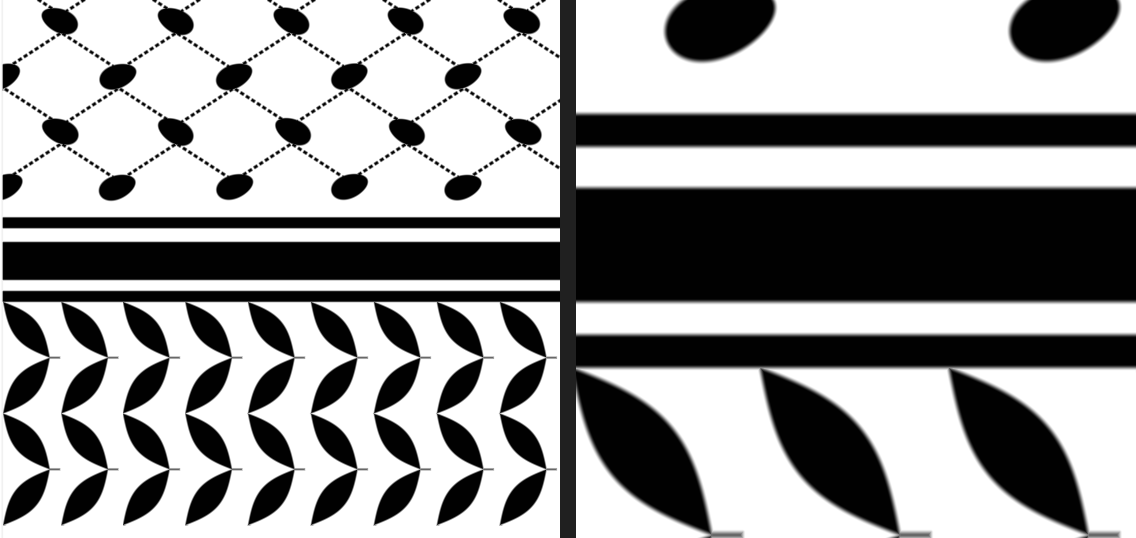
Left: the whole. Right: its middle third, enlarged.
This pattern is drawn by a WebGL 1 fragment shader. Its source:

```glsl
precision highp float;
uniform vec2 u_resolution;

// Lengths are in percent of the canvas width, y runs down from the top.
#define SOFT 0.2
#define NET_PITCH vec2(20.55, 9.9)
#define NET_START vec2(10.95, 3.65)
#define OVAL vec2(3.4, 2.1)
#define DASH_PITCH 1.17
#define DASH_HALF vec2(0.36, 0.26)
#define LEAF_START vec2(0.56, 53.9)
#define LEAF_SIZE vec2(8.33, 9.97)
#define LEAF_PITCH 11.09
#define LEAF_BULGE 2.28
#define LEAF_DRIFT 0.78
#define PI 3.14159265

float hash(vec2 p) {
  return fract(sin(dot(p, vec2(127.1, 311.7))) * 43758.5453);
}

float coverage(float d) {
  float s = max(SOFT, 70.0 / u_resolution.x);
  return 1.0 - smoothstep(-s, s, d);
}

float box(vec2 p, vec2 halfSize) {
  vec2 q = abs(p) - halfSize;
  return length(max(q, 0.0)) + min(max(q.x, q.y), 0.0);
}

// Tilted egg, slightly fatter towards one end
float oval(vec2 p, float angle, float fatEnd) {
  float c = cos(angle), s = sin(angle);
  p = vec2(c * p.x + s * p.y, c * p.y - s * p.x);
  p.y /= 1.0 + 0.12 * fatEnd * clamp(p.x / OVAL.x, -1.0, 1.0);
  vec2 q = p / OVAL;
  float k = length(q);
  return k * (k - 1.0) / max(length(q / OVAL), 0.001);
}

// Dashed strand from the foot of an oval to the next row
float strand(vec2 p) {
  vec2 foot = vec2(0.0, 2.2);
  vec2 span = vec2(0.5 * NET_PITCH.x, NET_PITCH.y - 1.05) - foot;
  float len = length(span);
  vec2 dir = span / len;
  vec2 q = p - foot;
  float along = dot(q, dir);
  float across = dir.x * q.y - dir.y * q.x;
  float local = mod(along, DASH_PITCH) - 0.5 * DASH_PITCH;
  float dash = box(vec2(local, across), DASH_HALF - 0.12) - 0.12;
  return max(dash, abs(along - 0.5 * len) - 0.5 * len);
}

float net(vec2 p) {
  float ink = 0.0;
  for (int i = -1; i < 4; i++) {
    float row = float(i);
    float odd = mod(row, 2.0);
    vec2 q = p - NET_START - vec2(0.5 * odd * NET_PITCH.x, row * NET_PITCH.y);
    float column = floor(q.x / NET_PITCH.x + 0.5);
    q.x -= column * NET_PITCH.x;
    vec2 id = vec2(column, row);
    vec2 shift = vec2(hash(id), hash(id + 17.0)) - 0.5;
    float tilt = mix(0.44, -0.38, odd) + 0.12 * (hash(id + 31.0) - 0.5);
    ink = max(ink, coverage(oval(q - shift * vec2(0.6, 0.2), tilt, 1.0 - 2.0 * odd)));
    if (i < 3) ink = max(ink, coverage(strand(vec2(abs(q.x), q.y))));
  }
  return ink;
}

float stripe(float y, float centre, float halfWidth) {
  return coverage(abs(y - centre) - halfWidth);
}

// Leaf with pointed tips at the origin and at LEAF_SIZE
float leaf(vec2 p) {
  float len = length(LEAF_SIZE);
  vec2 dir = LEAF_SIZE / len;
  float t = dot(p, dir) / len;
  float across = abs(p.x * dir.y - p.y * dir.x);
  float a = PI * clamp(t, 0.0, 1.0);
  float slope = LEAF_BULGE * PI / len * cos(a);
  float side = (across - LEAF_BULGE * sin(a)) / sqrt(1.0 + slope * slope);
  return max(side, max(-t, t - 1.0) * len);
}

// Zigzag columns of leaves, unevenly spaced, with thin grey stalks
float leaves(vec2 p) {
  vec2 q = p - LEAF_START;
  float column = floor((q.x + LEAF_DRIFT) / LEAF_PITCH);
  q.x -= column * LEAF_PITCH;
  q.x += LEAF_DRIFT * sin(1.1 * sqrt(max(column, 0.0)));
  float h = LEAF_SIZE.y;
  float outside = abs(q.y - 2.0 * h) - 2.0 * h;
  q.y = h - abs(mod(q.y, 2.0 * h) - h);
  float blade = coverage(max(leaf(q), outside));
  float stalk = coverage(max(box(q - vec2(9.2, h), vec2(0.95, 0.16)), outside));
  return max(blade, 0.65 * stalk);
}

void main() {
  vec2 p = vec2(gl_FragCoord.x, u_resolution.y - gl_FragCoord.y) * 100.0 / u_resolution.x;
  float ink = max(net(p), leaves(p));
  ink = max(ink, stripe(p.y, 39.78, 0.98));
  ink = max(ink, stripe(p.y, 46.6, 3.4));
  ink = max(ink, stripe(p.y, 52.93, 0.98));

  // Blank left margin with a faint rule
  ink *= smoothstep(0.3, 0.65, p.x);
  ink = max(ink, 0.08 * coverage(abs(p.x - 0.4) - 0.1));
  gl_FragColor = vec4(vec3(mix(1.0, 0.005, ink)), 1.0);
}
```
